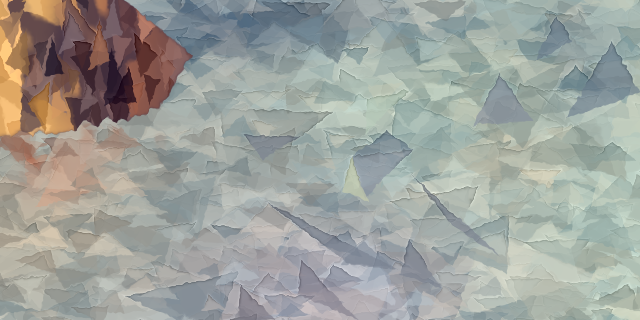
Write a Shadertoy shader that draws this background.

```glsl
// Faceted pale water with a sunlit ochre rock in the upper left corner.
#define FACET_ALPHA 0.52
#define TONE_SPREAD 0.34
#define ROCK_SPREAD 0.42
#define FACET_DENSITY 0.72
#define ROUGHNESS 0.009
#define RIM_WIDTH 0.0026
#define RIM_DARK 0.30
#define RIM_LIGHT 0.17

const vec3 SAGE = vec3(0.62, 0.66, 0.65);
const vec3 MINT = vec3(0.72, 0.80, 0.73);
const vec3 SLATE = vec3(0.40, 0.47, 0.54);
const vec3 LILAC = vec3(0.63, 0.61, 0.68);
const vec3 UMBER = vec3(0.27, 0.20, 0.27);
const vec3 OCHRE = vec3(0.88, 0.66, 0.39);
const vec3 RUST = vec3(0.62, 0.38, 0.30);
const vec3 SAND = vec3(0.72, 0.66, 0.57);

float hash(vec2 p) {
    return fract(sin(dot(p, vec2(127.1, 311.7))) * 43758.5453);
}

float noise(vec2 p) {
    vec2 i = floor(p), f = fract(p);
    f = f * f * (3.0 - 2.0 * f);
    return mix(mix(hash(i), hash(i + vec2(1, 0)), f.x),
               mix(hash(i + vec2(0, 1)), hash(i + vec2(1, 1)), f.x), f.y);
}

float glow(vec2 p, vec2 centre, vec2 radius) {
    vec2 d = (p - centre) / radius;
    return exp(-dot(d, d));
}

// Broad colour of the water
vec3 waterColour(vec2 p) {
    vec3 c = mix(SAGE, MINT, 0.65 * smoothstep(0.7, 1.9, p.x));
    c = mix(c, MINT, 0.5 * glow(p, vec2(1.25, 0.72), vec2(0.4, 0.2)));
    c = mix(c, LILAC, 0.75 * glow(p, vec2(1.02, 0.08), vec2(0.5, 0.25)));
    c = mix(c, SAND, 0.65 * glow(p, vec2(0.1, 0.32), vec2(0.42, 0.25)));
    c = mix(c, SAND, 0.5 * glow(p, vec2(1.62, 0.5), vec2(0.14, 0.14)));
    c = mix(c, SLATE, 0.95 * glow(p, vec2(0.66, 0.92), vec2(0.3, 0.1)));
    c = mix(c, SLATE, 0.55 * glow(p, vec2(1.1, 0.95), vec2(0.5, 0.11)));
    c = mix(c, SLATE, 0.5 * glow(p, vec2(1.82, 0.83), vec2(0.16, 0.2)));
    float reflection = smoothstep(0.35, 0.75, noise(vec2(p.x * 22.0, p.y * 5.0)));
    return mix(c, RUST, reflection * glow(p, vec2(0.18, 0.52), vec2(0.26, 0.11)));
}

// Sunlit left face, shaded right face, dark gullies
vec3 rockColour(vec2 p) {
    vec3 c = mix(OCHRE, RUST, smoothstep(0.12, 0.42, p.x));
    c = mix(c, UMBER, 0.45 * smoothstep(0.32, 0.58, p.x));
    float streak = noise(vec2(p.x * 19.0 + p.y * 5.0, p.y * 8.0));
    c = mix(c, UMBER, 0.8 * smoothstep(0.55, 0.72, streak));
    return mix(c, UMBER, 0.85 * glow(p, vec2(0.2, 0.83), vec2(0.04, 0.14)));
}

// Positive inside the rock, with a toothed foot
float rockDepth(vec2 p) {
    float teeth = 0.07 * abs(fract(p.x * 15.0) - 0.5) * noise(p.xx * 20.0);
    float foot = p.y - 0.57 - 0.35 * p.x * p.x - teeth;
    float shoulder = (0.39 + (1.0 - p.y) * 1.23 - p.x) * 0.63;
    float flank = (0.6 - (0.83 - p.y) * 0.6 - p.x) * 0.86;
    return min(foot, min(shoulder, flank));
}

float edgeSide(vec2 p, vec2 a, vec2 b) {
    return dot(p - a, normalize(vec2(b.y - a.y, a.x - b.x)));
}

// One translucent triangle, corners counter-clockwise, with an embossed top rim
vec3 facet(vec3 col, vec2 p, vec2 a, vec2 b, vec2 c, vec3 paint, float alpha, float rim) {
    float d = max(edgeSide(p, a, b), max(edgeSide(p, b, c), edgeSide(p, c, a)));
    float inside = smoothstep(0.7, -0.7, d * iResolution.y);
    float top = smoothstep(-0.01, 0.02, p.y - (a.y + b.y + c.y) / 3.0);
    col = mix(col, paint, alpha * inside);
    float line = exp(-abs(d) / RIM_WIDTH) * top * rim;
    return col + line * mix(RIM_LIGHT, -RIM_DARK, inside);
}

vec3 shard(vec3 col, vec2 p, vec2 a, vec2 b, vec2 c, vec3 paint) {
    return facet(col, p, a, b, c, paint, 0.6, 0.75);
}

// A layer of random triangles, at most one per cell
vec3 facetLayer(vec3 col, vec2 p, vec2 size, float seed, bool rocky) {
    for (int j = -1; j <= 1; j++)
    for (int i = -1; i <= 1; i++) {
        vec2 id = floor(p / size) + vec2(i, j), key = id + seed;
        if (hash(key + 83.9) > FACET_DENSITY) continue;
        vec2 rnd = vec2(hash(key), hash(key + 17.3));
        vec2 centre = (id + rnd) * size;
        vec2 reach = size * mix(0.5, 0.98, hash(key + 31.7));
        vec3 angle = 6.2832 * hash(key + 47.1) + vec3(0.0, 1.7 + rnd.x, 4.0 + 0.7 * rnd.y);
        vec3 x = centre.x + reach.x * cos(angle), y = centre.y + reach.y * sin(angle);
        float tone = (hash(key + 59.9) - 0.5) * (rocky ? ROCK_SPREAD : TONE_SPREAD);
        float warmth = (hash(key + 91.3) - 0.5) * 0.09;
        vec3 paint = rocky ? rockColour(centre) : waterColour(centre);
        paint += tone * vec3(1.1, 1.0, 0.85) + warmth * vec3(1.0, 0.0, -0.6);
        float rim = pow(hash(key + 73.3), 2.0);
        col = facet(col, p, vec2(x.x, y.x), vec2(x.y, y.y), vec2(x.z, y.z),
                    paint, rocky ? 0.75 : FACET_ALPHA, rim);
    }
    return col;
}

void mainImage(out vec4 fragColor, in vec2 fragCoord) {
    vec2 uv = fragCoord / iResolution.y;
    // Ragged edges
    vec2 p = uv + ROUGHNESS * (vec2(noise(uv * 50.0), noise(uv * 50.0 + 9.0)) - 0.5);
    p += 0.5 * ROUGHNESS * (vec2(noise(uv * 130.0), noise(uv * 130.0 + 5.0)) - 0.5);

    // Water facets, small to large so the broad planes stay crisp
    vec3 col = waterColour(p);
    vec2 size = vec2(0.075, 0.042);
    for (int k = 0; k < 4; k++) {
        col = facetLayer(col, p, size, 13.0 * float(k) + 3.0, false);
        size *= vec2(1.55, 1.65);
    }
    col = facetLayer(col, p, vec2(0.1, 0.055), 71.0, false);

    // Leading shards
    vec3 shade = vec3(0.47, 0.50, 0.56);
    col = shard(col, p, vec2(0.83, 0.37), vec2(1.10, 0.17), vec2(1.24, 0.16), shade);
    col = shard(col, p, vec2(0.94, 0.19), vec2(0.93, 0.08), vec2(1.12, 0.0), LILAC * 0.8);
    col = shard(col, p, vec2(0.75, 0.11), vec2(0.75, 0.0), vec2(0.86, 0.0), LILAC * 0.75);
    col = shard(col, p, vec2(1.28, 0.25), vec2(1.25, 0.14), vec2(1.38, 0.1), shade);
    col = shard(col, p, vec2(1.29, 0.45), vec2(1.42, 0.29), vec2(1.56, 0.2), shade);
    col = shard(col, p, vec2(1.10, 0.51), vec2(1.29, 0.535), vec2(1.21, 0.59), SLATE);
    col = shard(col, p, vec2(1.10, 0.51), vec2(1.14, 0.38), vec2(1.29, 0.535), shade * 1.1);
    col = shard(col, p, vec2(1.14, 0.58), vec2(1.28, 0.72), vec2(1.15, 0.69), MINT);
    col = shard(col, p, vec2(1.07, 0.4), vec2(1.15, 0.37), vec2(1.1, 0.51), vec3(0.8, 0.82, 0.68));
    col = shard(col, p, vec2(0.76, 0.58), vec2(0.82, 0.5), vec2(0.935, 0.575), shade);
    col = shard(col, p, vec2(1.48, 0.61), vec2(1.67, 0.62), vec2(1.56, 0.77), shade * 1.1);
    col = shard(col, p, vec2(1.77, 0.63), vec2(2.0, 0.71), vec2(1.91, 0.87), SLATE);
    col = shard(col, p, vec2(1.67, 0.81), vec2(1.79, 0.87), vec2(1.74, 0.95), SLATE);

    // Rock with tall narrow facets
    vec3 rock = facetLayer(rockColour(p), p, vec2(0.1, 0.18), 5.0, true);
    rock = facetLayer(rock, p, vec2(0.05, 0.1), 29.0, true);
    float depth = rockDepth(p);
    rock = mix(rock, UMBER, 0.5 * exp(-abs(depth) / 0.004));
    col = mix(col, rock, smoothstep(-1.0, 1.0, depth * iResolution.y));

    fragColor = vec4(clamp(col, 0.0, 1.0), 1.0);
}
```
